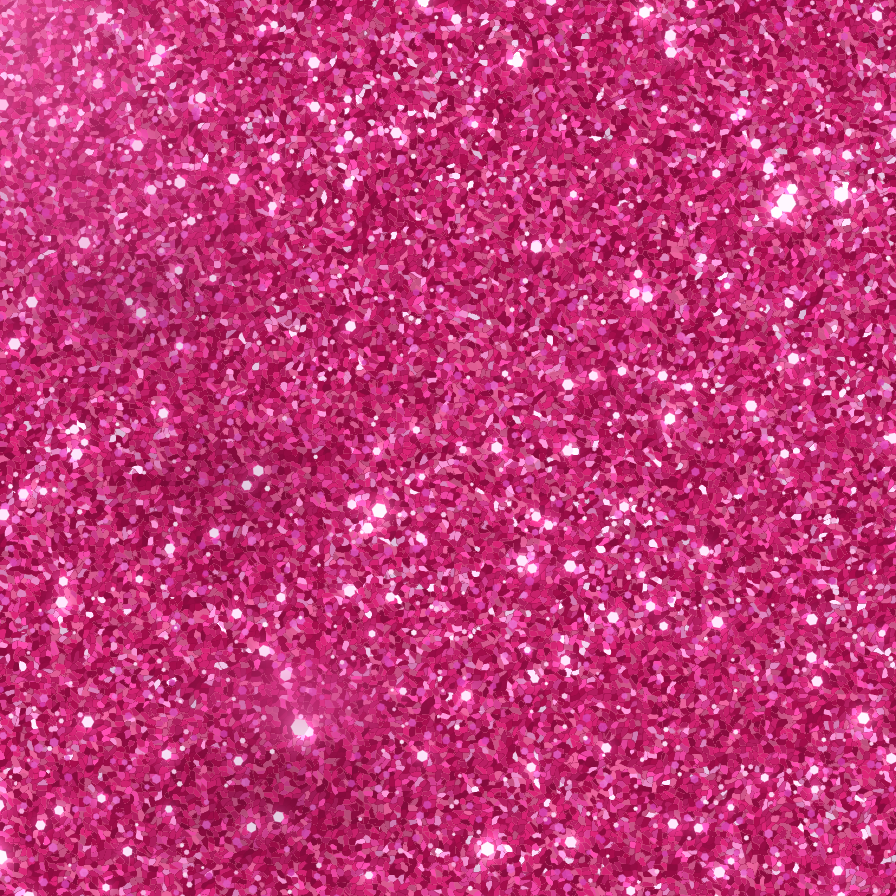
Give the GLSL for this texture, as a Shadertoy shader.

```glsl
// Draws a dense sheet of magenta glitter with pale sparkles, glowing glints and soft haze.

vec3 hash3(vec2 p) {
    vec3 q = fract(vec3(p.xyx) * vec3(0.1031, 0.1030, 0.0973));
    q += dot(q, q.yxz + 33.33);
    return fract((q.xxy + q.yzz) * q.zyx);
}

// Layered sines, roughly -1 to 1, for the uneven light
float mottle(vec2 p) {
    float sum = 0.0, gain = 0.5;
    for (int i = 0; i < 4; i++) {
        p = mat2(0.8, 0.6, -0.6, 0.8) * p * 1.7 + 2.3;
        sum += gain * sin(p.x + 1.3 * sin(p.y)) * cos(p.y * 0.9);
        gain *= 0.7;
    }
    return sum;
}

// Picks a foil colour by share; light shifts the choice towards pale
vec3 flakeColor(vec3 rnd, float light) {
    float pick = rnd.x + light;
    vec3 color = vec3(0.61, 0.05, 0.28);
    if (pick > 0.29) color = vec3(0.78, 0.13, 0.42);
    if (pick > 0.67) color = vec3(0.85, 0.35, 0.56);
    if (pick > 0.79) color = vec3(0.91, 0.27, 0.62);
    if (pick > 0.92) color = vec3(0.95, 0.56, 0.81);
    if (pick > 0.985) color = vec3(0.99, 0.84, 0.97);
    return color * (0.86 + 0.26 * rnd.y);
}

// Cellular layer of small flakes, stretched along or across
vec3 flakes(vec2 uv, float cells, float light, float pixel) {
    vec2 p = uv * cells, base = floor(p);
    float near = 9.0, next = 9.0;
    vec3 nearRnd = vec3(0.0), nextRnd = vec3(0.0);
    for (int y = -1; y <= 1; y++)
    for (int x = -1; x <= 1; x++) {
        vec2 cell = base + vec2(x, y);
        vec3 rnd = hash3(cell), shape = hash3(cell + 71.7);
        vec2 d = p - cell - 0.1 - 0.8 * shape.xy;
        if (shape.z > 0.5) d = d.yx;
        d.y += d.x * (rnd.z - 0.5);
        d = abs(d * vec2(0.72, 1.3));
        float dist = mix(length(d), max(d.x, d.y), 0.5);
        if (dist < near) {
            next = near; nextRnd = nearRnd;
            near = dist; nearRnd = rnd;
        } else if (dist < next) {
            next = dist; nextRnd = rnd;
        }
    }
    float gap = next - near, soft = cells * pixel;
    vec3 color = mix(flakeColor(nextRnd, light), flakeColor(nearRnd, light),
                     0.5 + 0.5 * smoothstep(0.0, soft, gap));
    // Thin rims: some catch light, others fall into shadow
    float rim = 1.0 - smoothstep(0.04, 0.1 + soft * 0.6, gap);
    vec3 rimColor = nearRnd.z > 0.6 ? vec3(0.86, 0.40, 0.55) : vec3(0.55, 0.03, 0.24);
    return mix(color, rimColor, 0.45 * rim);
}

// Scattered hexagonal sparkles: x is the coverage, y the glow, z the tint
vec3 sparkles(vec2 uv, float cells, float chance, float size, float pixel) {
    vec2 p = uv * cells, base = floor(p);
    vec3 result = vec3(0.0);
    for (int y = -1; y <= 1; y++)
    for (int x = -1; x <= 1; x++) {
        vec2 cell = base + vec2(x, y);
        vec3 rnd = hash3(cell + cells * 3.1), look = hash3(cell + cells * 5.7);
        if (look.x > chance) continue;
        vec2 d = p - cell - rnd.xy;
        float radius = size * (0.6 + 0.5 * rnd.z), turn = 6.283 * look.y;
        vec2 q = abs(mat2(cos(turn), sin(turn), -sin(turn), cos(turn)) * d);
        float hexagon = max(q.x, 0.5 * q.x + 0.866 * q.y) - radius;
        float soft = cells * pixel * 0.8;
        float cover = 1.0 - smoothstep(-soft, soft, hexagon);
        if (cover > result.x) { result.x = cover; result.z = look.z; }
        result.y += exp(-dot(d, d) / (radius * radius * 5.0));
    }
    return result;
}

// Soft round patch of light
float patchAt(vec2 uv, vec2 center, vec2 size) {
    vec2 d = (uv - center) / size;
    return exp(-dot(d, d));
}

void mainImage(out vec4 fragColor, in vec2 fragCoord) {
    float pixel = 1.0 / iResolution.y;
    vec2 uv = fragCoord * pixel;

    // Uneven light, with a bright corner and shaded hollows
    float corner = patchAt(uv, vec2(0.0, 1.0), vec2(0.17, 0.19));
    float shade = patchAt(uv, vec2(0.16, 0.66), vec2(0.10, 0.06))
                + patchAt(uv, vec2(0.25, 0.46), vec2(0.10, 0.07))
                + patchAt(uv, vec2(0.30, 0.11), vec2(0.13, 0.07));
    float light = 0.05 * mottle(uv * 7.0) + 0.09 * corner - 0.10 * shade;
    vec3 color = flakes(uv, 138.0, light, pixel);

    // Violet, pale and white sparkles, from small to large
    vec3 violet = sparkles(uv, 88.0, 0.09 + 0.1 * corner, 0.38, pixel);
    color = mix(color, mix(vec3(0.83, 0.22, 0.66), vec3(0.96, 0.50, 0.86), violet.z), 0.85 * violet.x);
    vec3 tiny = sparkles(uv, 115.0, 0.05 + 0.5 * light, 0.32, pixel);
    color = mix(color, mix(vec3(0.96, 0.60, 0.82), vec3(1.0, 0.92, 0.98), tiny.z), tiny.x);
    vec3 bright = sparkles(uv, 46.0, 0.07 + 0.15 * corner, 0.26, pixel);
    color += vec3(0.16, 0.12, 0.18) * bright.y;
    color = mix(color, vec3(1.0, 0.90, 0.99), bright.x);

    // Rare glints with a wide glow
    vec3 glint = sparkles(uv, 10.0, 0.10, 0.09, pixel);
    color += vec3(0.30, 0.28, 0.34) * glint.y;
    color = mix(color, vec3(1.0, 0.97, 1.0), glint.x);

    // Milky haze and gentle shading
    float haze = 0.40 * corner + 0.40 * patchAt(uv, vec2(0.34, 0.22), vec2(0.09, 0.045))
               + 0.18 * patchAt(uv, vec2(0.12, 0.76), vec2(0.16, 0.13));
    color = mix(color, vec3(0.86, 0.30, 0.62) + 0.2 * corner, haze);
    color *= 1.0 - 0.12 * shade;
    fragColor = vec4(clamp(color, 0.0, 1.0), 1.0);
}
```
